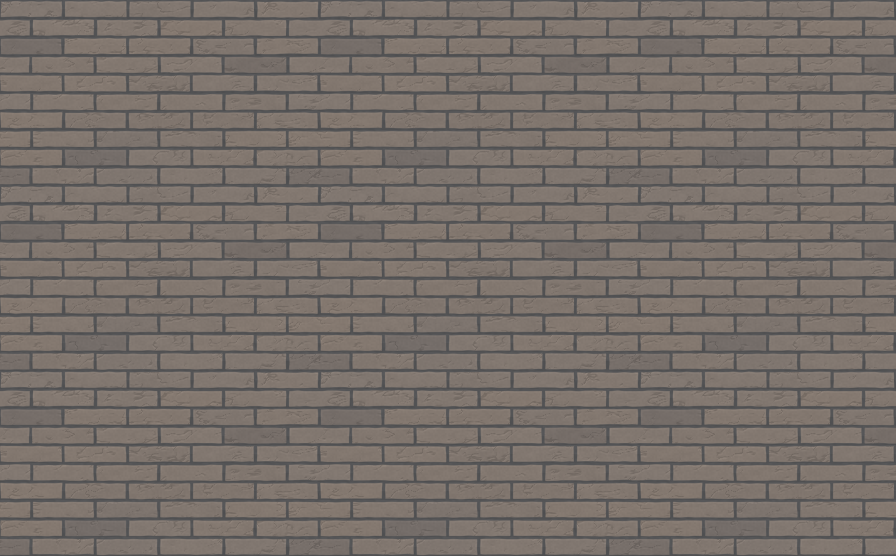
A WebGL 2 fragment shader for this texture:

```glsl
#version 300 es
precision highp float;

#define GRID vec2(14.0, 30.0)   // bricks across, courses down
#define TILE vec2(5.0, 10.0)    // bricks after which the wear repeats
#define JOINT 0.165             // joint width, in course heights
#define JITTER 0.07             // shift of the upright joints
#define WOBBLE 0.045            // unevenness of brick edges
#define CRACK_WIDTH 0.035
#define CRACK_DEPTH 0.11
#define BRICK vec3(0.515, 0.472, 0.440)
#define DARK_BRICK vec3(0.450, 0.422, 0.407)
#define MORTAR vec3(0.333, 0.334, 0.340)

uniform vec2 u_resolution;
out vec4 outColor;

float hash(vec2 p) {
  return fract(sin(dot(p, vec2(127.1, 311.7))) * 43758.5453);
}

float noise(vec2 p) {
  vec2 i = floor(p), f = fract(p);
  f = f * f * (3.0 - 2.0 * f);
  return mix(mix(hash(i), hash(i + vec2(1, 0)), f.x),
             mix(hash(i + vec2(0, 1)), hash(i + vec2(1, 1)), f.x), f.y);
}

float fbm(vec2 p) {
  float sum = 0.0, amp = 0.5;
  for (int i = 0; i < 3; i++) {
    sum += amp * noise(p);
    p = p * 2.1 + 7.3;
    amp *= 0.5;
  }
  return sum / 0.875;
}

// Offset of the joint at the left end of a brick
float jointShift(vec2 id) {
  return JITTER * (hash(mod(id, TILE) + 3.7) - 0.5);
}

// Signed distance to a box
float box(vec2 p, vec2 halfSize) {
  vec2 q = abs(p) - halfSize;
  return length(max(q, 0.0)) + min(max(q.x, q.y), 0.0);
}

// Sparse wavy creases, rising slightly to the right
float creases(vec2 p, float blur) {
  vec2 q = vec2(p.x * 1.1 + p.y * 0.6, p.y * 2.6 + p.x * 0.5);
  float height = fbm(q + 0.5 * noise(p * 3.0));
  float line = 1.0 - smoothstep(0.0, CRACK_WIDTH + 0.4 * blur, abs(height - 0.5));
  return line * smoothstep(0.38, 0.62, noise(p * vec2(1.5, 2.3) + 31.0));
}

// One darker brick in some courses, stepping sideways per course
float darkBrick(vec2 cell) {
  float group = floor(cell.y / 6.0);
  float column = mod(3.0 * cell.y + 4.0 - 2.0 * group, TILE.x);
  float course = abs(mod(cell.y, 6.0) - 2.5);
  return step(course, 0.6) * step(abs(cell.x - column), 0.5);
}

void main() {
  vec2 uv = gl_FragCoord.xy / u_resolution;
  float pixel = GRID.y / u_resolution.y;
  vec2 size = vec2(u_resolution.x / u_resolution.y * GRID.y / GRID.x, 1.0);

  // Running bond, courses counted from the top
  vec2 p = vec2(uv.x, 1.0 - uv.y) * GRID;
  p.x += 0.01 - 0.5 * mod(floor(p.y), 2.0);
  vec2 id = floor(p);
  vec2 cell = mod(id, TILE);
  vec2 local = (fract(p) - 0.5) * size;
  vec2 grain = local + 13.0 * cell + 5.0;

  // Brick outline with uneven ends and edges
  float left = jointShift(id), right = jointShift(id + vec2(1, 0));
  vec2 center = vec2(0.5 * (left + right), 0.03 * (hash(cell + 9.1) - 0.5));
  vec2 halfSize = 0.5 * (size - JOINT + vec2(right - left, 0.0));
  float d = box(local - center, halfSize - 0.04) - 0.04;
  d += WOBBLE * (noise(grain * 2.4) - 0.5);
  float soft = max(pixel, 0.05) * 0.75;
  float face = 1.0 - smoothstep(-soft, soft, d);

  // Brick tone, mottling and creases lit from above
  float tone = hash(cell + 21.3);
  vec3 brick = mix(BRICK, DARK_BRICK, 0.8 * darkBrick(cell) + 0.25 * tone * tone);
  brick += vec3(0.010, 0.003, -0.004) * (hash(cell + 5.9) - 0.5);
  brick *= 1.0 + 0.05 * (fbm(grain * vec2(1.5, 3.0)) - 0.5);
  brick *= 1.0 + 0.04 * (noise(grain * 11.0) - 0.5);
  float crease = creases(grain, pixel);
  float lip = creases(grain - vec2(0.0, 0.09), pixel);
  brick *= 1.0 - CRACK_DEPTH * crease + 0.05 * lip * (1.0 - crease);

  // Thin light rim on the upper edge
  float rim = smoothstep(-0.14, -0.05, d) * step(local.y, 0.0);
  brick *= 1.0 + 0.04 * rim;

  // Mortar, shaded just below each brick
  vec3 mortar = MORTAR * (1.0 + 0.08 * (noise(grain * 6.0) - 0.5));
  mortar *= 1.0 - 0.05 * step(0.0, local.y);

  outColor = vec4(mix(mortar, brick, face), 1.0);
}
```
